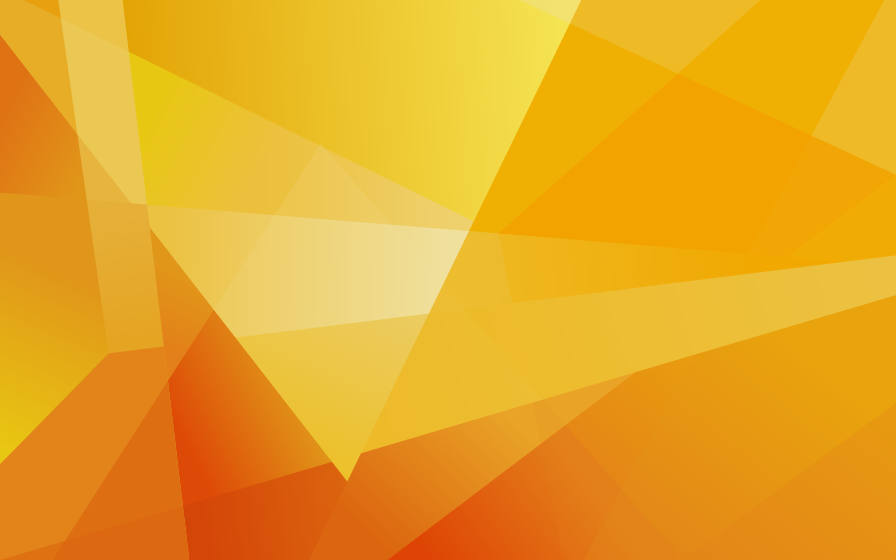
This background is drawn by a Shadertoy shader. Its source:

```glsl
const float ASPECT = 1.6;

// Palette
const vec3 AMBER  = vec3(0.95, 0.63, 0.00);
const vec3 GOLD   = vec3(0.94, 0.69, 0.01);
const vec3 HONEY  = vec3(0.93, 0.74, 0.19);
const vec3 SAND   = vec3(0.92, 0.78, 0.33);
const vec3 CREAM  = vec3(0.94, 0.88, 0.62);
const vec3 LEMON  = vec3(0.96, 0.89, 0.32);
const vec3 ACID   = vec3(0.91, 0.78, 0.07);
const vec3 OCHRE  = vec3(0.88, 0.59, 0.10);
const vec3 ORANGE = vec3(0.89, 0.50, 0.10);
const vec3 RUST   = vec3(0.86, 0.40, 0.06);
const vec3 RED    = vec3(0.87, 0.27, 0.02);

// Facet edges: start and end, left to right, in canvas heights
const vec4 FAN_TOP      = vec4(0.042, 1.000, 0.890, 0.583);
const vec4 LONG_FALL    = vec4(0.000, 0.656, 1.600, 0.525);
const vec4 LEFT_FALL    = vec4(0.000, 0.938, 0.729, 0.000);
const vec4 CENTRE_RISE  = vec4(0.552, 0.000, 1.038, 1.000);
const vec4 STRIP_RIGHT  = vec4(0.219, 1.000, 0.338, 0.000);
const vec4 STRIP_LEFT   = vec4(0.104, 1.000, 0.194, 0.369);
const vec4 CORNER_CUT   = vec4(0.000, 0.171, 0.194, 0.369);
const vec4 SHALLOW_RISE = vec4(0.194, 0.369, 1.600, 0.544);
const vec4 LOWER_RISE   = vec4(0.000, 0.000, 1.600, 0.473);
const vec4 PEAK_LEFT    = vec4(0.094, 0.000, 0.573, 0.744);
const vec4 PEAK_RIGHT   = vec4(0.573, 0.744, 1.219, 0.000);
const vec4 FOLD         = vec4(0.890, 0.583, 0.990, 0.083);
const vec4 BEAM         = vec4(0.692, 0.000, 1.600, 0.688);
const vec4 TOP_FALL     = vec4(0.927, 1.000, 1.600, 0.688);
const vec4 TOP_RISE     = vec4(0.890, 0.583, 1.358, 1.000);
const vec4 RIGHT_RISE   = vec4(1.042, 0.000, 1.579, 1.000);
const vec4 CORNER_RISE  = vec4(1.219, 0.000, 1.600, 0.281);

// Smooth half-plane masks
float over(vec2 p, vec4 edge) {
    vec2 dir = normalize(edge.zw - edge.xy);
    vec2 q = p - edge.xy;
    return clamp(0.5 + (dir.x * q.y - dir.y * q.x) * iResolution.y, 0.0, 1.0);
}

float under(vec2 p, vec4 edge) { return 1.0 - over(p, edge); }

// Linear gradient between two points
vec3 ramp(vec2 p, vec2 a, vec2 b, vec3 from, vec3 to) {
    vec2 d = b - a;
    return mix(from, to, clamp(dot(p - a, d) / dot(d, d), 0.0, 1.0));
}

vec3 rightSide(vec2 p) {
    // Upper gold facets
    vec3 col = mix(GOLD, AMBER, 0.85 * under(p, TOP_RISE));
    vec3 top = mix(mix(GOLD, HONEY, 0.75), GOLD, under(p, TOP_RISE));
    col = mix(col, top, over(p, TOP_FALL));
    float rightTop = under(p, RIGHT_RISE);
    col = mix(col, HONEY, rightTop * mix(0.12, 0.8, over(p, TOP_FALL)));
    col = mix(col, GOLD, 0.6 * under(p, BEAM) * rightTop);

    // Middle wedges
    vec3 wedge = ramp(p, vec2(0.88, 0.5), vec2(1.35, 0.54), mix(GOLD, HONEY, 0.65), mix(GOLD, AMBER, 0.5));
    col = mix(col, wedge, under(p, LONG_FALL));
    vec3 band = ramp(p, vec2(0.68, 0.25), vec2(1.55, 0.5), mix(GOLD, HONEY, 0.7), mix(HONEY, SAND, 0.45));
    col = mix(col, band, under(p, SHALLOW_RISE));
    float middle = under(p, LONG_FALL) * over(p, LOWER_RISE);
    col = mix(col, SAND, 0.28 * middle * under(p, FOLD) * over(p, SHALLOW_RISE));
    col = mix(col, SAND, 0.15 * middle * under(p, PEAK_RIGHT));

    // Glowing lower facets
    vec3 low = ramp(p, vec2(0.68, 0.03), vec2(0.9, 0.27), RUST, mix(ORANGE, HONEY, 0.6));
    vec3 ember = ramp(p, vec2(0.77, 0.0), vec2(1.02, 0.18), RED, ORANGE);
    ember = mix(ember, ramp(p, vec2(1.05, 0.08), vec2(1.35, 0.45), ORANGE, mix(OCHRE, GOLD, 0.7)), over(p, PEAK_RIGHT));
    ember = mix(ember, OCHRE, 0.22 * under(p, RIGHT_RISE));
    ember = mix(ember, ORANGE, 0.3 * under(p, CORNER_RISE));
    low = mix(low, ember, under(p, BEAM));
    low = mix(low, ORANGE, 0.15 * over(p, FOLD) * under(p, PEAK_RIGHT));
    return mix(col, low, under(p, LOWER_RISE));
}

vec3 leftSide(vec2 p) {
    // Bright central fan
    vec3 col = ramp(p, vec2(0.22, 0.9), vec2(1.0, 0.95), vec3(0.89, 0.64, 0.02), LEMON);
    col = mix(col, CREAM, 0.4 * over(p, TOP_FALL));
    vec3 fan = ramp(p, vec2(0.27, 0.8), vec2(0.46, 0.7), ACID, mix(HONEY, SAND, 0.35));
    fan = mix(fan, CREAM, 0.5 * smoothstep(0.45, 0.85, p.x));
    col = mix(col, fan, under(p, FAN_TOP));
    col = mix(col, ramp(p, vec2(0.3, 0.55), vec2(0.8, 0.54), mix(HONEY, SAND, 0.5), CREAM), under(p, LONG_FALL));
    vec3 lowerFan = ramp(p, vec2(0.75, 0.45), vec2(0.61, 0.14), mix(SAND, CREAM, 0.2), mix(HONEY, ACID, 0.3));
    col = mix(col, lowerFan, under(p, SHALLOW_RISE));
    float peak = under(p, PEAK_LEFT) * under(p, PEAK_RIGHT);
    col = mix(col, CREAM, 0.15 * peak * over(p, SHALLOW_RISE));
    col = mix(col, HONEY, 0.5 * over(p, PEAK_LEFT) * under(p, SHALLOW_RISE));

    // Red facet under the fan
    vec3 ember = ramp(p, vec2(0.29, 0.38), vec2(0.35, 0.5), ORANGE, OCHRE);
    vec3 hot = ramp(p, vec2(0.33, 0.21), vec2(0.53, 0.31), mix(RED, RUST, 0.15), OCHRE);
    ember = mix(ember, hot, under(p, PEAK_LEFT));
    vec3 base = ramp(p, vec2(0.36, 0.03), vec2(0.64, 0.08), vec3(0.83, 0.27, 0.03), RUST);
    ember = mix(ember, base, under(p, LOWER_RISE));
    col = mix(col, ember, under(p, LEFT_FALL) * under(p, LONG_FALL));

    // Pale upright strip
    vec3 strip = mix(HONEY, SAND, mix(0.6, 1.0, under(p, FAN_TOP)));
    strip = mix(strip, mix(OCHRE, SAND, 0.6), under(p, LEFT_FALL));
    strip = mix(strip, ramp(p, vec2(0.2, 0.6), vec2(0.24, 0.38), mix(OCHRE, SAND, 0.5), mix(OCHRE, HONEY, 0.35)), under(p, LONG_FALL));
    col = mix(col, strip, under(p, STRIP_RIGHT));

    // Far left facets
    vec3 edge = mix(OCHRE, GOLD, 0.4);
    edge = mix(edge, mix(OCHRE, HONEY, 0.6), under(p, FAN_TOP));
    edge = mix(edge, ramp(p, vec2(0.0, 0.78), vec2(0.16, 0.7), mix(RUST, ORANGE, 0.5), OCHRE), under(p, LEFT_FALL));
    edge = mix(edge, ramp(p, vec2(0.13, 0.5), vec2(0.0, 0.2), OCHRE, ACID), under(p, LONG_FALL));
    col = mix(col, edge, under(p, STRIP_LEFT));

    // Lower left corner
    vec3 corner = mix(mix(ORANGE, OCHRE, 0.2), mix(RUST, ORANGE, 0.3), under(p, PEAK_LEFT));
    corner = mix(corner, RUST, 0.6 * under(p, LOWER_RISE));
    return mix(col, corner, under(p, CORNER_CUT) * under(p, SHALLOW_RISE) * under(p, STRIP_RIGHT));
}

void mainImage(out vec4 fragColor, in vec2 fragCoord) {
    vec2 p = fragCoord / iResolution.xy * vec2(ASPECT, 1.0);
    fragColor = vec4(mix(rightSide(p), leftSide(p), over(p, CENTRE_RISE)), 1.0);
}
```
